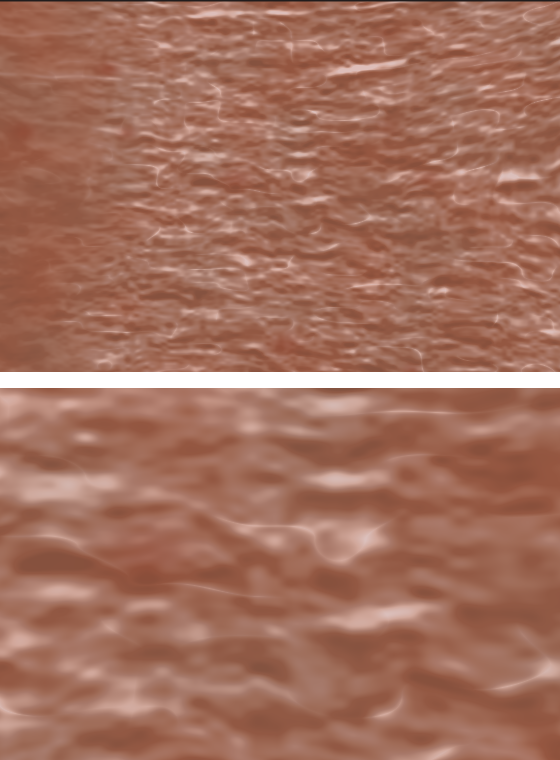
Top: the whole. Bottom: its middle third, enlarged.
Reproduce this texture procedurally as a Shadertoy shader.

```glsl
// Close-up of weathered skin: fine horizontal wrinkles with pale glossy ridges.

const vec3 SHADE = vec3(0.575, 0.345, 0.262);
const vec3 TAN   = vec3(0.630, 0.420, 0.340);
const vec3 ROSE  = vec3(0.662, 0.472, 0.412);
const vec3 PALE  = vec3(0.735, 0.555, 0.495);
const vec3 GLOSS = vec3(0.820, 0.655, 0.605);
const vec3 SHEEN = vec3(0.860, 0.750, 0.735);
const vec3 BLEMISH = vec3(0.57, 0.28, 0.20);
const vec3 EDGE  = vec3(0.13, 0.11, 0.11);

float hash(vec2 p) {
    return fract(sin(dot(p, vec2(127.1, 311.7))) * 43758.5453);
}

// Smooth value noise in -1..1
float noise(vec2 p) {
    vec2 i = floor(p), f = fract(p);
    vec2 w = f * f * (3.0 - 2.0 * f);
    float low  = mix(hash(i), hash(i + vec2(1, 0)), w.x);
    float high = mix(hash(i + vec2(0, 1)), hash(i + vec2(1, 1)), w.x);
    return 2.0 * mix(low, high, w.y) - 1.0;
}

// Vertical slope of the noise: lit upper faces, shaded lower faces
float relief(vec2 p, float reach) {
    return noise(p) - noise(p + vec2(0.15, reach));
}

// Thin bright lines along the creases of the noise, broken into dashes
float glints(vec2 p, float sharpness) {
    float crest = pow(1.0 - abs(noise(p)), sharpness);
    return crest * smoothstep(-0.3, 0.5, noise(p * vec2(1.1, 0.9) + 61.0));
}

// Bend the grain along the folds of the skin
vec2 flow(vec2 p) {
    float bend = mix(-0.04, 0.13, smoothstep(0.25, 0.75, p.y));
    float x = p.x - 0.55;
    p.y -= bend * x * x + 0.015 * noise(p * vec2(3.0, 4.0));
    p += vec2(0.016, 0.006) * vec2(noise(p * 10.0), noise(p * 15.0 + 40.0));
    return p;
}

// Long broken folds: a thin bright ridge above a soft shadow
float folds(vec2 p, float spacing, float width) {
    float phase = p.y / spacing + 0.55 * noise(p * vec2(1.6, 3.0) + 17.0);
    float d = (fract(phase) - 0.5) * spacing;
    float broken = smoothstep(-0.45, 0.3, noise(p * vec2(5.0, 11.0) + 5.0));
    float ridge = exp(-pow(d / width, 2.0));
    float shadow = exp(-pow((d + 2.4 * width) / (1.7 * width), 2.0));
    return broken * (2.0 * ridge - 0.8 * shadow);
}

// Colour ramp from shaded hollows to glossy ridges
vec3 skinColor(float tone) {
    vec3 c = mix(SHADE * 0.92, SHADE, smoothstep(-2.4, -1.1, tone));
    c = mix(c, TAN,   clamp((tone + 1.1) / 0.9, 0.0, 1.0));
    c = mix(c, ROSE,  clamp((tone + 0.2) / 0.8, 0.0, 1.0));
    c = mix(c, PALE,  clamp((tone - 0.6) / 0.7, 0.0, 1.0));
    c = mix(c, GLOSS, clamp((tone - 1.3) / 0.7, 0.0, 1.0));
    return mix(c, SHEEN, clamp((tone - 2.0) / 1.2, 0.0, 1.0));
}

// Scattered soft blemishes
float blemishes(vec2 p, float aspect) {
    float amount = 0.0;
    for (int i = 0; i < 9; i++) {
        float id = float(i);
        vec2 center = vec2(hash(vec2(id, 3.0)) * aspect, hash(vec2(id, 8.0)));
        float radius = mix(0.012, 0.030, hash(vec2(id, 12.0)));
        vec2 d = (p - center) / (radius * vec2(1.4, 0.9));
        amount = max(amount, exp(-dot(d, d)) * mix(0.35, 0.75, hash(vec2(id, 21.0))));
    }
    return amount;
}

void mainImage(out vec4 fragColor, in vec2 fragCoord) {
    vec2 p = fragCoord / iResolution.y;
    float aspect = iResolution.x / iResolution.y;
    vec2 q = flow(p);

    // Wrinkles at several scales
    float tone = 1.05 * relief(q * vec2(16.0, 44.0), 0.7);
    tone += 0.85 * relief(q * vec2(29.0, 70.0) + vec2(q.y * 6.0, 31.0), 0.75);
    tone += 0.75 * noise(q * vec2(56.0, 112.0) + 70.0);
    tone += 0.35 * relief(q * vec2(4.0, 16.0) + 11.0, 0.6);
    tone += 1.6 * glints(q * vec2(11.0, 31.0) + 83.0, 7.0) - 0.28;
    tone += folds(q, 0.14, 0.0065) * smoothstep(0.35, 0.55, p.y);

    // The left side is smoother, darker and softly mottled
    float border = p.x - 0.12 * p.y + 0.07 * noise(p * vec2(5.0, 7.0) + 23.0);
    float rough = smoothstep(0.06, 0.34, border);
    float mottle = 0.5 * noise(p * vec2(20.0, 26.0) + 7.0);
    tone = mix(0.3 * tone + mottle - 0.72, 1.08 * tone + 0.08, rough);
    tone += 0.50 * noise(p * vec2(4.0, 5.0) + 50.0);

    // Colour, uneven redness and blemishes
    vec3 color = skinColor(tone);
    color += vec3(0.012, -0.008, -0.012) * noise(p * vec2(9.0, 12.0) + 90.0);
    color = mix(color, BLEMISH, blemishes(p + 0.3 * (q - p), aspect));

    // Thin dark strip along the top
    float pixel = 1.0 / iResolution.y;
    color = mix(color, EDGE, smoothstep(0.996 - pixel, 0.996 + pixel, p.y));
    fragColor = vec4(color, 1.0);
}
```
